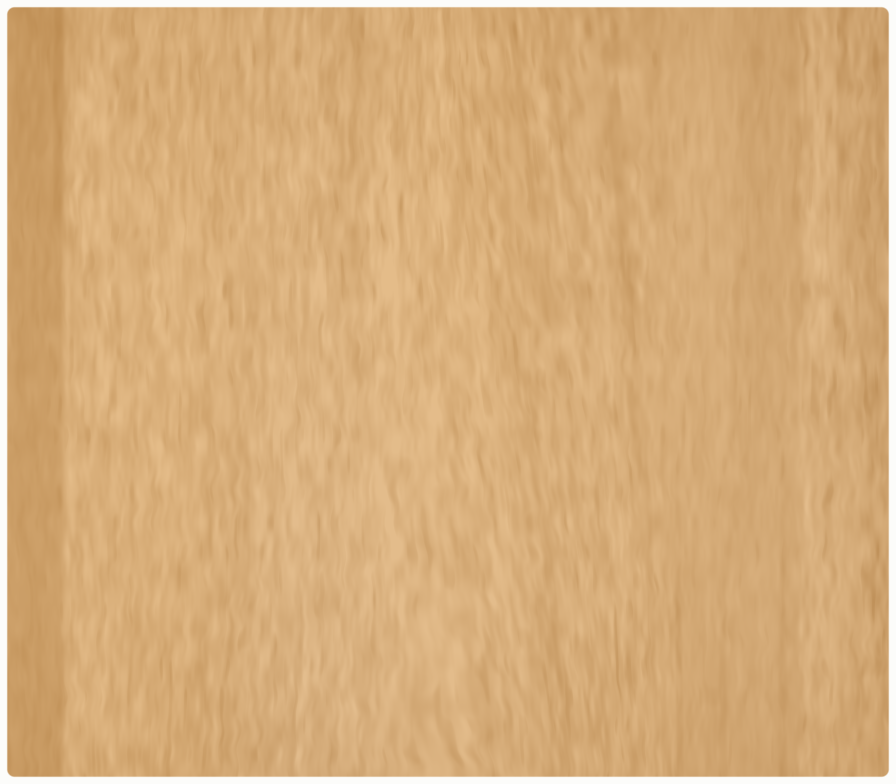
This texture is drawn by a WebGL 2 fragment shader. Its source:

```glsl
#version 300 es
precision highp float;
// Pale beech wood panel with upright grain, short flecks and rounded corners on white.

#define MARGIN 0.0092
#define CORNER 0.0095
#define FLECK_SCALE vec2(125.0, 30.0)
#define FLECK_DEPTH 0.78
#define STREAK_DEPTH 0.34
#define LINE_DEPTH 0.24
#define GRAIN_LEAN 0.12
#define EDGE_SHADE 0.24
#define DARK_WOOD vec3(0.760, 0.578, 0.360)
#define LIGHT_WOOD vec3(0.870, 0.711, 0.512)
#define PAPER vec3(0.99, 0.99, 0.98)

uniform vec2 u_resolution;
out vec4 fragColor;

float hash(vec2 p) {
    vec3 q = fract(vec3(p.xyx) * 0.1031);
    q += dot(q, q.yzx + 33.33);
    return fract((q.x + q.y) * q.z);
}

float noise(vec2 p) {
    vec2 i = floor(p), f = fract(p);
    f = f * f * (3.0 - 2.0 * f);
    return mix(mix(hash(i), hash(i + vec2(1, 0)), f.x),
               mix(hash(i + vec2(0, 1)), hash(i + vec2(1, 1)), f.x), f.y);
}

float roundedBox(vec2 p, vec2 halfSize, float radius) {
    vec2 d = abs(p) - halfSize + radius;
    return length(max(d, 0.0)) + min(max(d.x, d.y), 0.0) - radius;
}

// Broad tone of the boards from left to right.
float boardTone(float x) {
    float tone = mix(0.27, 0.78, smoothstep(0.066, 0.076, x));
    tone += 0.07 * smoothstep(0.315, 0.323, x);
    tone += 0.06 * smoothstep(0.40, 0.50, x);
    tone -= 0.15 * smoothstep(0.52, 0.62, x);
    tone -= 0.20 * smoothstep(0.72, 0.86, x);
    tone += 0.10 * smoothstep(0.888, 0.896, x);
    return tone - 0.22 * smoothstep(0.92, 1.0, x);
}

// Strength of the flecks: calm on the outer left and the right-hand board.
float fleckStrength(float x) {
    float calm = smoothstep(0.70, 0.78, x) * (1.0 - smoothstep(0.885, 0.897, x));
    return mix(0.5, 1.0, smoothstep(0.06, 0.08, x)) * (1.0 - 0.45 * calm);
}

// Bends the grain: leaning in the middle, gently wavy elsewhere.
vec2 bendGrain(vec2 p, float x) {
    float middle = smoothstep(0.42, 0.56, x) * (1.0 - smoothstep(0.60, 0.78, x));
    p.x += GRAIN_LEAN * (p.y - 0.5) * middle;
    p.x += 0.012 * (noise(p * vec2(4.0, 2.5)) - 0.5);
    return p;
}

float flecks(vec2 p) {
    p.x += 0.005 * (noise(p * vec2(30.0, 45.0)) - 0.5);
    float coarse = noise(p * FLECK_SCALE);
    float fine = noise(p * FLECK_SCALE * vec2(1.9, 1.7) + 17.0);
    float pores = smoothstep(0.66, 0.95, noise(p * FLECK_SCALE * vec2(1.2, 0.9) + 53.0));
    return 0.65 * coarse + 0.35 * fine - 0.5 - 0.3 * pores;
}

float streaks(vec2 p) {
    return 0.6 * noise(p * vec2(24.0, 1.3) + 5.0)
         + 0.4 * noise(p * vec2(65.0, 2.6) + 29.0) - 0.5;
}

// Sparse, thin darker growth lines.
float growthLines(vec2 p) {
    float line = smoothstep(0.70, 0.95, noise(p * vec2(52.0, 1.1) + 71.0));
    return line * (0.5 + 0.5 * noise(p * vec2(20.0, 9.0)));
}

void main() {
    vec2 p = gl_FragCoord.xy / u_resolution.y;
    vec2 uv = gl_FragCoord.xy / u_resolution;
    vec2 size = vec2(u_resolution.x / u_resolution.y, 1.0);
    float pixel = 1.0 / u_resolution.y;

    // Grain layers
    vec2 grain = bendGrain(p, uv.x);
    float tone = boardTone(uv.x);
    tone += FLECK_DEPTH * fleckStrength(uv.x) * flecks(grain);
    tone += STREAK_DEPTH * streaks(grain);
    tone -= LINE_DEPTH * growthLines(grain);

    // Soft shading toward the top and bottom
    float away = abs(2.0 * uv.y - 1.0);
    tone += 0.07 - EDGE_SHADE * away * away * away;
    vec3 wood = mix(DARK_WOOD, LIGHT_WOOD, clamp(tone, -0.25, 1.2));

    // Slow shifts of hue between rosy and golden
    float hue = noise(p * vec2(5.0, 1.2) + 11.0) - 0.5;
    wood += hue * vec3(0.006, -0.004, -0.022);

    // Rounded panel on paper
    float edge = roundedBox(p - 0.5 * size, 0.5 * size - MARGIN, CORNER);
    float cover = 1.0 - smoothstep(-pixel, pixel, edge);
    fragColor = vec4(mix(PAPER, wood, cover), 1.0);
}
```
